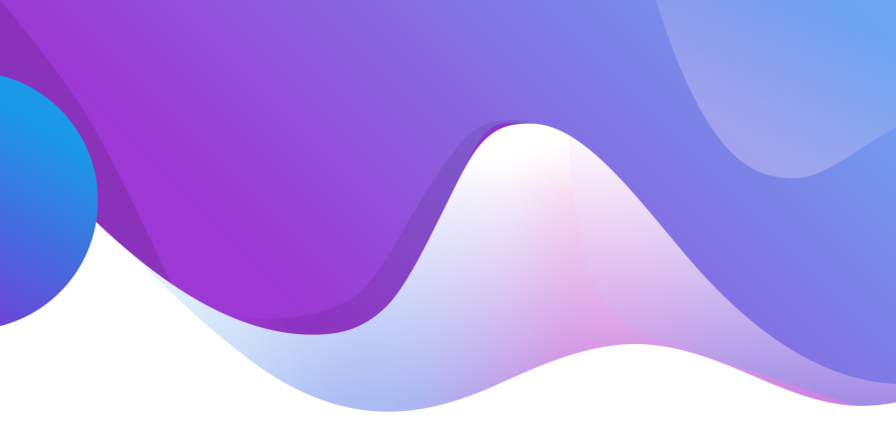
This background is drawn by a Shadertoy shader. Its source:

```glsl
// Flowing violet wave over a pale ribbon, with a blue disc and a translucent bay.

const vec3 WHITE   = vec3(1.0);
const vec3 VIOLET  = vec3(0.61, 0.22, 0.83);
const vec3 SKY     = vec3(0.43, 0.65, 0.945);
const vec3 MAGENTA = vec3(0.56, 0.20, 0.80);
const vec3 ICE     = vec3(0.79, 0.88, 0.98);
const vec3 PERI    = vec3(0.67, 0.73, 0.95);
const vec3 PINK    = vec3(0.80, 0.52, 0.88);
const vec3 LILAC   = vec3(0.64, 0.55, 0.90);

// Antialiased coverage of the region where d > 0
float cover(float d) {
    float w = 0.7 * fwidth(d) + 1e-5;
    return smoothstep(-w, w, d);
}

// Cubic arc between two knots, each (position, value, slope)
float arc(float x, vec3 a, vec3 b) {
    float len = b.x - a.x;
    float t = (x - a.x) / len;
    float s = 1.0 - t;
    return s * s * ((1.0 + 2.0 * t) * a.y + t * len * a.z)
         + t * t * ((3.0 - 2.0 * t) * b.y - s * len * b.z);
}

// Smooth curve through five knots, continued straight at both ends
float curve(float x, vec3 k[5]) {
    if (x < k[0].x) return k[0].y + k[0].z * (x - k[0].x);
    for (int i = 0; i < 4; i++)
        if (x < k[i + 1].x) return arc(x, k[i], k[i + 1]);
    return k[4].y + k[4].z * (x - k[4].x);
}

float waveEdge(float x) {
    if (x < 1.068)
        return curve(x, vec3[5](vec3(0.214, 0.505, -0.95), vec3(0.698, 0.253, 0.0),
            vec3(0.859, 0.3125, 0.95), vec3(0.99, 0.531, 2.0), vec3(1.068, 0.672, 1.25)));
    return curve(x, vec3[5](vec3(1.068, 0.672, 1.25), vec3(1.185, 0.724, 0.0),
        vec3(1.536, 0.4245, -1.17), vec3(2.0, 0.143, -0.05), vec3(2.3, 0.13, 0.0)));
}

float ribbonEdge(float x) {
    if (x < 1.419)
        return curve(x, vec3[5](vec3(0.307, 0.422, -1.05), vec3(0.56, 0.195, -0.75),
            vec3(0.867, 0.081, 0.0), vec3(1.12, 0.146, 0.46), vec3(1.419, 0.232, 0.0)));
    return curve(x, vec3[5](vec3(1.419, 0.232, 0.0), vec3(1.667, 0.167, -0.43),
        vec3(1.922, 0.094, 0.0), vec3(2.0, 0.102, 0.2), vec3(2.2, 0.13, 0.1)));
}

// Pale ribbon: two tinted halves that fade to white at the crest
vec3 ribbonColor(vec2 p) {
    float fold = curve(p.y, vec3[5](vec3(0.227, 1.51, -3.0), vec3(0.297, 1.375, -0.9),
        vec3(0.479, 1.294, -0.2), vec3(0.70, 1.268, -0.05), vec3(0.80, 1.265, 0.0)));
    vec3 leftBase = mix(ICE, PERI, smoothstep(0.35, 0.85, p.x));
    leftBase = mix(leftBase, PINK, smoothstep(0.85, 1.36, p.x));
    vec3 crest = mix(WHITE, vec3(1.0, 0.93, 0.96), smoothstep(1.1, 1.3, p.x));
    vec3 leftSide = mix(leftBase, crest, clamp((p.y - 0.11) / 0.55, 0.0, 1.0));
    leftSide = mix(leftSide, WHITE, smoothstep(0.55, 0.72, p.y));
    vec3 rightBase = mix(PINK, LILAC, smoothstep(1.28, 1.72, p.x));
    vec3 rightSide = mix(rightBase, WHITE, clamp((p.y - 0.1) / 0.62, 0.0, 1.0));
    return mix(leftSide, rightSide, cover(p.x - fold));
}

// Violet wave with its two shadows, the thin accent and the pale bay
vec3 waveColor(vec2 p, float edge) {
    float diagonal = p.x + p.y - 1.0;
    vec3 col = mix(VIOLET, SKY, clamp((diagonal + 0.02) / 1.92, 0.0, 1.0));

    float shadeX = curve(p.y, vec3[5](vec3(0.375, 0.378, -0.46), vec3(0.57, 0.286, -0.5),
        vec3(0.74, 0.195, -0.6), vec3(0.87, 0.104, -0.75), vec3(1.0, 0.0, -0.85)));
    col *= 1.0 - 0.11 * cover(shadeX - p.x);

    float crescent = curve(p.x, vec3[5](vec3(0.586, 0.289, 0.0), vec3(0.781, 0.331, 0.55),
        vec3(0.911, 0.505, 1.75), vec3(1.029, 0.682, 1.2), vec3(1.159, 0.732, 0.0)));
    float span = smoothstep(0.5, 0.66, p.x) * (1.0 - smoothstep(1.15, 1.19, p.x));
    col *= 1.0 - 0.09 * span * cover(crescent - p.y);

    float bump = smoothstep(1.02, 1.09, p.x) * (1.0 - smoothstep(1.09, 1.18, p.x));
    col = mix(col, MAGENTA, cover(edge + 0.014 * bump - p.y) * smoothstep(0.0, 0.2, bump));

    float bay = curve(p.x, vec3[5](vec3(1.464, 1.0, -3.2), vec3(1.589, 0.7135, -1.5),
        vec3(1.771, 0.602, 0.0), vec3(1.927, 0.672, 0.65), vec3(2.0, 0.716, 0.6)));
    float haze = clamp((2.1 - p.y - 0.6 * p.x) / 0.4, 0.0, 1.0);
    return mix(col, vec3(0.98, 0.91, 0.97), 0.29 * haze * cover(p.y - bay));
}

vec3 discColor(vec2 p) {
    float t = clamp((p.y - 0.28 + 0.6 * p.x) / 0.5, 0.0, 1.0);
    return mix(vec3(0.42, 0.27, 0.84), vec3(0.10, 0.60, 0.91), t);
}

void mainImage(out vec4 fragColor, in vec2 fragCoord) {
    vec2 p = fragCoord / iResolution.xy * vec2(2.0, 1.0);
    float edge = waveEdge(p.x);

    // Layers from back to front
    vec3 col = mix(WHITE, ribbonColor(p), cover(p.y - ribbonEdge(p.x)));
    col = mix(col, waveColor(p, edge), cover(p.y - edge));
    float disc = 0.2885 - length(p - vec2(-0.07, 0.552));
    col = mix(col, discColor(p), cover(disc));
    fragColor = vec4(col, 1.0);
}
```
